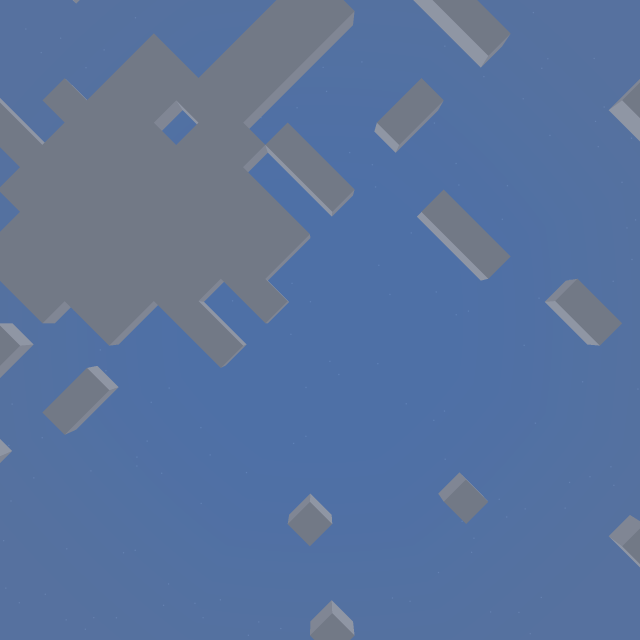
Give the GLSL for this background, as a Shadertoy shader.

```glsl
// Blocky slab clouds seen from straight below against a flat blue sky.

#define CELLS 14.35                      // cloud cells per canvas unit of x + y
#define GRID_SHIFT vec2(0.3, 0.15)
#define THICKNESS 0.047                  // relative depth of the slabs
#define TILE 5.0                         // cells per tile of scattered clouds
#define BANK_CENTER vec2(-0.285, 0.181)
#define BANK_RADIUS vec2(0.24, 0.185)
#define SKY_MIDDLE vec3(0.306, 0.440, 0.652)
#define SKY_RIM vec3(0.337, 0.443, 0.622)
#define UNDERSIDE vec3(0.447, 0.473, 0.525)
#define SIDE_LIGHT vec3(0.560, 0.587, 0.645)
#define SIDE_DIM vec3(0.500, 0.525, 0.580)
#define SAMPLES 3

// Integer hash (pcg3d), each component in 0..1
vec3 hash3(vec2 cell, int seed) {
    uvec3 v = uvec3(ivec3(ivec2(cell), seed));
    v = v * 1664525u + 1013904223u;
    v.x += v.y * v.z; v.y += v.z * v.x; v.z += v.x * v.y;
    v ^= v >> 16u;
    v.x += v.y * v.z; v.y += v.z * v.x; v.z += v.x * v.y;
    return vec3(v >> 8u) / 16777216.0;
}

// Canvas position to diagonal grid and back
vec2 toGrid(vec2 p) { return vec2(p.x + p.y, p.x - p.y) * CELLS + GRID_SHIFT; }
vec2 toCanvas(vec2 g) {
    g = (g - GRID_SHIFT) / CELLS;
    return 0.5 * vec2(g.x + g.y, g.x - g.y);
}

// One large bank with a stepped, notched outline
bool inBank(vec2 cell) {
    float reach = length((toCanvas(cell + 0.5) - BANK_CENTER) / BANK_RADIUS);
    float notch = hash3(floor(cell / vec2(3.0, 1.0)), 11).x
                + hash3(floor(cell / vec2(1.0, 3.0)), 12).x;
    return reach + 0.55 * (notch - 1.0) < 1.0;
}

// Small rectangles, one per tile, two in the upper part
bool inScatter(vec2 cell) {
    vec2 tile = floor(cell / TILE);
    vec2 local = cell - TILE * tile;
    int count = toCanvas((tile + 0.5) * TILE).y > 0.2 ? 2 : 1;
    for (int i = 0; i < count; i++) {
        vec3 shape = hash3(tile, 20 + i);
        vec3 place = hash3(tile, 30 + i);
        vec2 size = 1.0 + floor(shape.xy * vec2(3.0, 2.0));
        if (shape.z > 0.5) size = size.yx;
        vec2 start = floor(place.xy * (TILE + 1.0 - size));
        vec2 middle = toCanvas(tile * TILE + start + 0.5 * size);
        bool present = place.z > 0.25 && length(middle) > 0.15;
        if (present && all(greaterThanEqual(local, start))
                    && all(lessThan(local, start + size))) return true;
    }
    return false;
}

bool isCloud(vec2 cell) { return inBank(cell) || inScatter(cell); }

// Faintly octagonal gradient with sparse pale specks
vec3 sky(vec2 p) {
    vec2 a = abs(p);
    float octagon = max(max(a.x, a.y), (a.x + a.y) * 0.7071);
    float radius = mix(length(p), octagon, 0.6);
    vec3 color = mix(SKY_MIDDLE, SKY_RIM, smoothstep(0.15, 0.65, radius));
    vec2 g = p * 40.0;
    vec3 h = hash3(floor(g), 40);
    float present = step(0.9, h.z);
    float d = length(fract(g) - 0.1 - 0.8 * h.xy);
    return color + 0.07 * present * (1.0 - smoothstep(0.02, 0.06, d));
}

// Follow the view ray from the underside to the top of the cloud layer
vec3 scene(vec2 p) {
    vec2 low = toGrid(p), high = toGrid(p * (1.0 + THICKNESS));
    vec2 first = floor(low), last = floor(high);
    if (isCloud(first)) return UNDERSIDE;

    bvec2 crossed = notEqual(first, last);
    if (!any(crossed)) return sky(p);
    vec2 t = vec2(2.0);
    vec2 edge = max(first, last);
    if (crossed.x) t.x = (edge.x - low.x) / (high.x - low.x);
    if (crossed.y) t.y = (edge.y - low.y) / (high.y - low.y);

    bool xFirst = t.x < t.y;
    vec2 next = xFirst ? vec2(last.x, first.y) : vec2(first.x, last.y);
    if (isCloud(next)) return xFirst ? SIDE_LIGHT : SIDE_DIM;
    if (all(crossed) && isCloud(last)) return xFirst ? SIDE_DIM : SIDE_LIGHT;
    return sky(p);
}

void mainImage(out vec4 fragColor, in vec2 fragCoord) {
    // Average a grid of samples inside the pixel for smooth edges
    vec3 sum = vec3(0.0);
    for (int i = 0; i < SAMPLES * SAMPLES; i++) {
        vec2 jitter = (vec2(i % SAMPLES, i / SAMPLES) + 0.5) / float(SAMPLES) - 0.5;
        sum += scene((fragCoord + jitter - 0.5 * iResolution.xy) / iResolution.y);
    }
    fragColor = vec4(sum / float(SAMPLES * SAMPLES), 1.0);
}
```
